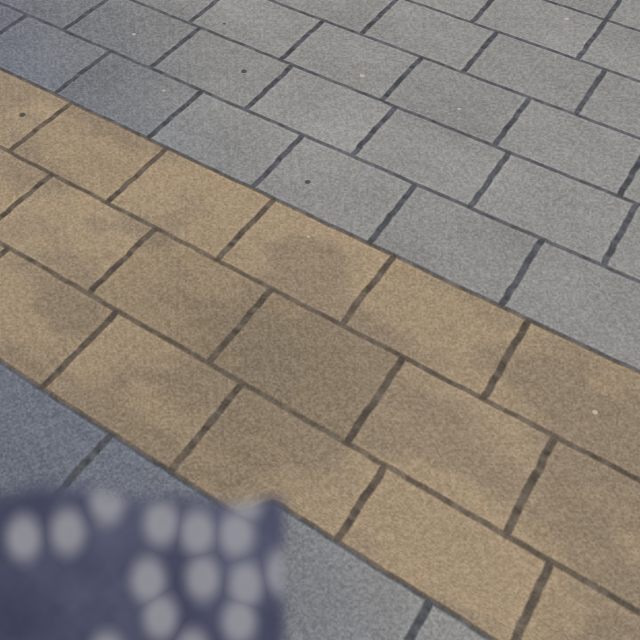
Write a three.js fragment shader that draws this texture.

```glsl
// Paving in perspective: a tan band three courses wide between grey setts.
// A projective map turns the canvas into course space, where each course is
// shifted; grain, stains, chips and a blurred dark cloth corner go on top.
varying vec2 vUv;

float hash(vec2 p) {
  return fract(sin(dot(p, vec2(127.1, 311.7))) * 43758.5453);
}

float noise(vec2 p) {
  vec2 i = floor(p), f = fract(p);
  f = f * f * (3.0 - 2.0 * f);
  return mix(mix(hash(i), hash(i + vec2(1.0, 0.0)), f.x),
             mix(hash(i + vec2(0.0, 1.0)), hash(i + vec2(1.0, 1.0)), f.x), f.y);
}

float fbm(vec2 p) {
  float sum = 0.0, amp = 0.5;
  for (int i = 0; i < 4; i++) {
    sum += amp * noise(p);
    p = p * 2.1 + 7.3;
    amp *= 0.5;
  }
  return sum;
}

// Canvas to paving plane: x along the courses, y across them
vec2 pavingPlane(vec2 p) {
  float down = 1.0 - p.y;
  float depth = 1.0 + 0.874 * down;
  vec2 q = vec2(4.99 * p.x + 4.67 * down - 3.586,
                9.779 * (down - 0.475 * p.x) - 1.044) / depth;
  // the last tan course is cut narrower on the right
  q.y += 0.25 * smoothstep(0.36, 0.44, p.x) * smoothstep(2.3, 2.75, q.y);
  return q;
}

// Uneven running bond: accumulated shift of each course
float courseShift(float r) {
  return 0.25 + 0.25 * step(-3.0, r) - 0.39 * step(-2.0, r)
       + 0.13 * step(-1.0, r) + 0.56 * step(0.0, r) + 0.2 * step(1.0, r)
       + 0.46 * step(2.0, r) + 0.26 * step(3.0, r) + 0.56 * step(4.0, r);
}

vec3 paving(vec2 p) {
  vec2 q = pavingPlane(p);
  q += 0.012 * (vec2(noise(q * 9.0), noise(q * 9.0 + 31.0)) - 0.5);
  float course = floor(q.y) + 1.0;
  float along = q.x - courseShift(course);
  vec2 tile = vec2(floor(along), course);
  vec2 local = vec2(fract(along), fract(q.y));
  vec2 edge = min(local, 1.0 - local);

  // Tile colours, with stains and a shade for each tile
  float isTan = step(0.0, q.y) * step(q.y, 3.0);
  float light = smoothstep(-0.05, 0.5, p.x + 0.4 * p.y - 0.3);
  vec3 grey = mix(vec3(0.43, 0.445, 0.485), vec3(0.565, 0.56, 0.55), light);
  float stain = fbm(q * 1.9 + 4.0);
  float soot = exp(-14.0 * dot(p - vec2(0.29, 0.37), p - vec2(0.29, 0.37)));
  vec3 tan = mix(vec3(0.65, 0.575, 0.475), vec3(0.56, 0.5, 0.425),
                 smoothstep(0.38, 0.66, stain + 0.13 * soot));
  vec3 color = mix(grey, tan, isTan);
  color *= 0.97 + 0.06 * hash(tile + 3.0);
  color *= 0.93 + 0.14 * stain - 0.07 * soot * isTan;

  // Stone grain, coarser near the viewer
  float grain = noise(q * vec2(75.0, 55.0)) + noise(p * 310.0) - 1.0;
  color += 0.075 * grain;

  // Worn pale rim, then the joints with dark debris in them
  float rim = 1.0 - smoothstep(0.03, 0.075, min(edge.x, edge.y));
  color *= 1.0 + 0.035 * rim;
  float debris = noise(q * 17.0 + 9.0);
  float endJoint = 1.0 - smoothstep(0.014, 0.032, edge.x);
  float bedJoint = 1.0 - smoothstep(0.01, 0.04, edge.y);
  vec3 jointColor = mix(vec3(0.32, 0.325, 0.345), vec3(0.37, 0.335, 0.3), isTan);
  jointColor *= 0.78 + 0.4 * debris + 0.12 * grain;
  color = mix(color, jointColor, max(0.92 * endJoint, 0.8 * bedJoint));

  // A small pale or dark chip on some tiles
  vec2 spot = 0.2 + 0.6 * vec2(hash(tile + 11.0), hash(tile + 23.0));
  float size = 0.015 + 0.02 * hash(tile + 41.0);
  float chip = 1.0 - smoothstep(size * 0.5, size, length((local - spot) * vec2(1.0, 0.75)));
  chip *= step(0.7, hash(tile + 57.0));
  vec3 chipColor = mix(vec3(0.25), vec3(0.78, 0.74, 0.68), step(0.3, hash(tile + 71.0)));
  return mix(color, chipColor, 0.75 * chip);
}

// Out of focus cloth: dark blue with soft pale tufts
vec3 cloth(vec2 p) {
  vec3 color = mix(vec3(0.22, 0.23, 0.31), vec3(0.38, 0.39, 0.47), fbm(p * 11.0));
  vec2 cell = floor(p * 15.0);
  float tuft = 0.0;
  for (int j = -1; j <= 1; j++) {
    for (int i = -1; i <= 1; i++) {
      vec2 id = cell + vec2(float(i), float(j));
      vec2 center = id + 0.2 + 0.6 * vec2(hash(id + 5.0), hash(id + 17.0));
      float blob = 1.0 - smoothstep(0.15, 0.65, length((p * 15.0 - center) * vec2(1.0, 0.75)));
      tuft = max(tuft, blob * step(0.48, hash(id + 29.0)));
    }
  }
  return mix(color, vec3(0.64, 0.64, 0.65), 0.75 * tuft);
}

void main() {
  vec3 color = paving(vUv);
  float top = 0.235 - 0.05 * vUv.x + 0.025 * (noise(vUv * 14.0) - 0.5);
  float cover = (1.0 - smoothstep(-0.02, 0.025, vUv.y - top))
              * (1.0 - smoothstep(0.425, 0.46, vUv.x));
  gl_FragColor = vec4(mix(color, cloth(vUv), cover), 1.0);
}
```
